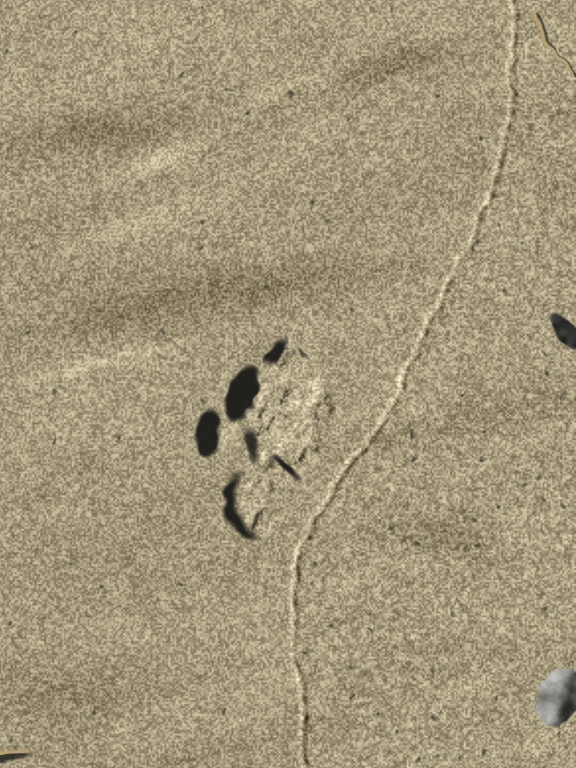
Reproduce this texture procedurally as a WebGL 1 fragment shader.

```glsl
precision highp float;
// Damp sand in low sun: a paw print, a winding wave-line and beach debris.
uniform vec2 u_resolution;

const vec3 SAND = vec3(.645, .598, .485);
const vec3 SUN_TINT = vec3(1., .99, .94);
const vec3 SHADOW = vec3(.115, .115, .105);
const vec3 STONE = vec3(.5, .5, .48);
const vec3 STRAW = vec3(.72, .63, .46);
const vec2 LIGHT_STEP = vec2(.003, -.0012);
const float RIPPLE = 1.4;
const float FINE_GRAIN = .3;
const float COARSE_GRAIN = .1;
const float RIDGE_WIDTH = .0036;

float hash(vec2 p) {
  vec3 q = fract(p.xyx * .1031);
  q += dot(q, q.yzx + 33.33);
  return fract((q.x + q.y) * q.z);
}
float noise(vec2 p) {
  vec2 i = floor(p), f = fract(p);
  f = f * f * (3. - 2. * f);
  return mix(mix(hash(i), hash(i + vec2(1, 0)), f.x),
             mix(hash(i + vec2(0, 1)), hash(i + vec2(1, 1)), f.x), f.y);
}
float fbm(vec2 p) {
  float sum = 0., amp = .5;
  for (int i = 0; i < 4; i++) {
    sum += amp * noise(p);
    p = p * 2.03 + 17.7;
    amp *= .5;
  }
  return sum;
}
vec2 turn(vec2 p, float a) {
  return vec2(cos(a) * p.x + sin(a) * p.y, cos(a) * p.y - sin(a) * p.x);
}
// Soft elongated patch, 1 at its centre
float streak(vec2 p, float x, float y, float rx, float ry, float angle) {
  vec2 q = turn(p - vec2(x, y), angle) / vec2(rx, ry);
  return exp(-dot(q, q));
}
// Filled ellipse with a softened edge
float oval(vec2 p, float x, float y, float rx, float ry, float angle, float soft) {
  float d = (length(turn(p - vec2(x, y), angle) / vec2(rx, ry)) - 1.) * min(rx, ry);
  return 1. - smoothstep(-soft, soft, d);
}
float stroke(vec2 p, vec2 a, vec2 b, float width) {
  vec2 ab = b - a;
  float d = length(p - a - ab * clamp(dot(p - a, ab) / dot(ab, ab), 0., 1.));
  return 1. - smoothstep(width - .0016, width + .0016, d);
}
float bend(float x, float nextX, float y0, float y1, float y) {
  return mix(x, nextX, clamp((y - y0) / (y1 - y0), 0., 1.));
}
// Horizontal place of the wave-line at height y
float waveLine(float y) {
  float x = bend(.393, .39, 0., .1, y);
  x = bend(x, .378, .1, .17, y);
  x = bend(x, .377, .17, .232, y);
  x = bend(x, .388, .232, .284, y);
  x = bend(x, .417, .284, .342, y);
  x = bend(x, .456, .342, .401, y);
  x = bend(x, .505, .401, .466, y);
  x = bend(x, .527, .466, .518, y);
  x = bend(x, .573, .518, .616, y);
  x = bend(x, .612, .616, .694, y);
  x = bend(x, .647, .694, .779, y);
  x = bend(x, .66, .779, .857, y);
  return bend(x, .667, .857, 1., y) + .007 * (noise(vec2(y * 65., 3)) - .5);
}

void main() {
  vec2 p = gl_FragCoord.xy / u_resolution.y;
  vec2 w = p + .008 * (vec2(noise(p * 75.), noise(p * 75. + 40.)) - .5);
  // Sunlit and shaded ripples
  float lit = .08 * (fbm(turn(p, .25) * vec2(5, 17)) - .47);
  lit += .1 * streak(w, .215, .796, .06, .014, .4);
  lit += .07 * streak(w, .37, .883, .09, .011, .35);
  lit += .06 * streak(w, .18, .71, .09, .014, .35);
  lit += .09 * streak(w, .14, .53, .1, .01, .23);
  lit -= .09 * streak(p, .514, .915, .07, .02, .25);
  lit -= .08 * streak(p, .13, .83, .11, .026, .1);
  lit -= .09 * streak(p, .36, .63, .17, .03, .15);
  lit -= .06 * streak(p, .15, .59, .1, .022, .25);
  lit -= .07 * streak(p, .58, .3, .06, .024, -.2);
  lit -= .06 * streak(p, .06, .1, .1, .05, 0.);
  lit *= RIPPLE;
  // Wave-line: bright crest, thin shadow on its right
  float slope = (waveLine(p.y + .012) - waveLine(p.y - .012)) / .024;
  float side = (p.x - waveLine(p.y)) / sqrt(1. + slope * slope);
  float crest = side / RIDGE_WIDTH, lee = (side - .0065) / .0032;
  lit += .16 * exp(-crest * crest) * (.6 + .7 * noise(p * 110.));
  lit -= .32 * exp(-lee * lee) * noise(p * 90. + 5.);
  float beyond = smoothstep(0., .02, side);
  // Crumbled sand inside the print
  float rough = max(oval(w, .375, .462, .05, .088, -.1, .016), oval(w, .337, .341, .032, .036, 0., .008));
  vec2 clod = turn(p, -.4) * vec2(62, 42);
  float relief = fbm(clod + LIGHT_STEP * 60.) - fbm(clod - LIGHT_STEP * 60.);
  lit += relief * (.06 + .6 * rough) + .05 * rough;
  lit += .1 * streak(w, .292, .431, .009, .028, -.1);
  lit -= .2 * streak(w, .428, .463, .006, .024, -.3);
  // Grains, coarser past the wave-line
  lit += FINE_GRAIN * (noise(p * 390.) - .5);
  lit += COARSE_GRAIN * (1. + .6 * beyond) * (noise(p * 190.) - .5);
  vec3 color = SAND + lit * SUN_TINT;
  // Shadowed hollows
  float dark = oval(w, .271, .437, .015, .033, -.08, .003);
  dark = max(dark, oval(w, .314, .487, .02, .036, -.35, .003));
  dark = max(dark, oval(w, .358, .541, .008, .019, -.6, .003));
  dark = max(dark, .7 * oval(w, .394, .539, .004, .007, .5, .003));
  dark = max(dark, .9 * oval(w, .327, .423, .008, .02, .2, .004));
  dark = max(dark, .6 * rough * smoothstep(.12, .28, -relief));
  dark = max(dark, oval(w, .373, .391, .021, .0045, -.65, .0025));
  dark = max(dark, oval(w, .326, .342, .034, .043, .25, .004)
                 * (1. - oval(w, .346, .347, .037, .05, .25, .006)));
  // Scattered crumbs
  vec2 id = floor(p * 36.);
  vec2 at = (id + .25 + .5 * vec2(hash(id + 7.3), hash(id + 19.1))) / 36.;
  float crumb = oval(w, at.x, at.y, .003, .002, 6. * hash(id + 3.7), .0018);
  dark = max(dark, .6 * crumb * step(.95 - .12 * beyond, hash(id)));
  color = mix(color, SHADOW, dark * .97);
  // Twig, pebble, stone and corner debris
  vec2 knee = vec2(.718, .939), tip = vec2(.701, .984), tail = vec2(.75, .903), q = w + vec2(.004, -.002);
  color = mix(color, SHADOW, .7 * max(stroke(w, tip, knee, .002), stroke(w, knee, tail, .002)));
  color = mix(color, STRAW, max(stroke(q, tip, knee, .002), stroke(q, knee, tail, .002)));
  color = mix(color, SHADOW + .2 * noise(p * 120.), oval(w, .738, .567, .013, .029, .6, .002));
  float facet = smoothstep(-.008, .01, turn(p - vec2(.732, .092), -.35).x);
  vec3 face = STONE + mix(.14, -.23, facet) + .5 * (fbm(p * 65.) - .47);
  color = mix(color, face, oval(w, .728, .092, .029, .039, -.4, .002));
  color = mix(color, SHADOW, .8 * oval(w, .015, .015, .024, .006, .1, .002));
  color = mix(color, STRAW, stroke(w, vec2(0, .021), vec2(.036, .023), .003));
  gl_FragColor = vec4(color, 1);
}
```
